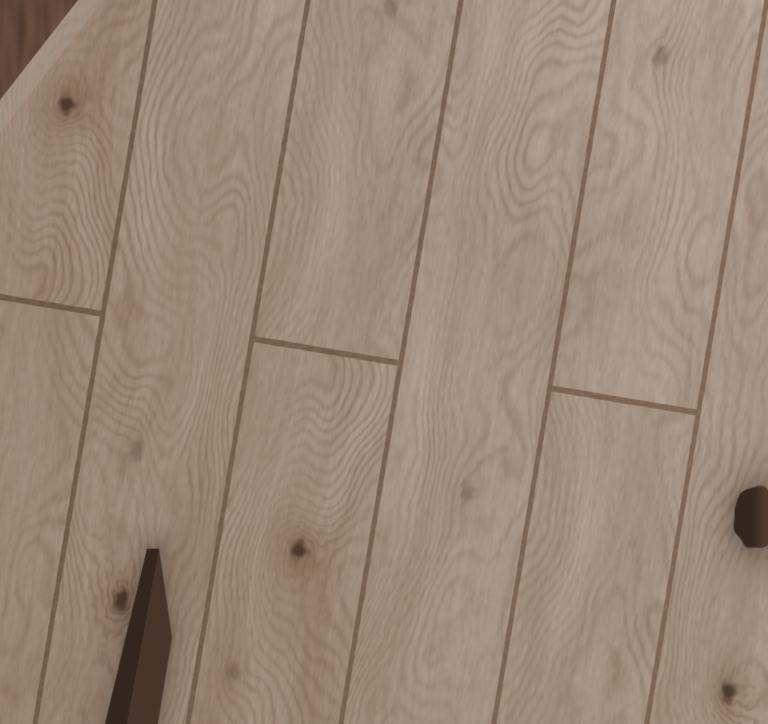
Write a WebGL 1 fragment shader that draws this texture.

```glsl
precision highp float;
uniform vec2 u_resolution;

#define TILT 0.1645
#define BOARD vec2(0.2084, 1.28)
#define ORIGIN vec2(0.0476, 0.582)
#define SEAM 0.0034
#define RINGS 62.0
#define GRAIN 0.30
#define BROWN vec3(0.50, 0.40, 0.32)
#define PALE vec3(0.705, 0.638, 0.578)
#define SEAM_COLOR vec3(0.45, 0.36, 0.285)
#define KNOT_COLOR vec3(0.25, 0.18, 0.14)
#define DARK vec3(0.20, 0.15, 0.12)
#define UMBER vec3(0.31, 0.23, 0.18)

vec2 hash2(vec2 p) {
  p = vec2(dot(p, vec2(127.1, 311.7)), dot(p, vec2(269.5, 183.3)));
  return fract(sin(p) * 43758.55);
}

float corner(vec2 cell, vec2 f, vec2 o) {
  return dot(hash2(cell + o) * 2.0 - 1.0, f - o);
}

// Gradient noise, about -0.7 to 0.7
float noise(vec2 p) {
  vec2 i = floor(p), f = p - i;
  vec2 w = f * f * f * (f * (f * 6.0 - 15.0) + 10.0);
  float low = mix(corner(i, f, vec2(0.0)), corner(i, f, vec2(1.0, 0.0)), w.x);
  float high = mix(corner(i, f, vec2(0.0, 1.0)), corner(i, f, vec2(1.0)), w.x);
  return mix(low, high, w.y);
}

float fill(float d) {
  float px = 1.0 / u_resolution.y;
  return 1.0 - smoothstep(-px, px, d);
}

// Signed distance to the line through a with outward normal n
float side(vec2 p, vec2 a, vec2 n) {
  return dot(p - a, normalize(n));
}

// One board: q is position from its centre line and its end
vec3 wood(vec2 q, float id, float light) {
  vec2 seed = hash2(vec2(id, 3.7)) * 40.0;
  float x = q.x / BOARD.x;
  float field = 0.9 * x + 1.3 * noise(vec2(x * 1.6, q.y * 3.2) + seed)
    + 0.22 * noise(vec2(x * 4.0, q.y * 9.0) + seed)
    + 0.03 * noise(vec2(x * 14.0, q.y * 40.0) + seed);

  // A main knot on some boards and a fainter one further along
  float hasKnot = step(mod(id + 1.0, 5.0), 1.5);
  float core = 0.0, halo = 0.0;
  for (int i = 0; i < 2; i++) {
    float k = float(i);
    vec2 jitter = hash2(vec2(id, k)) - 0.5;
    vec2 d = q - vec2(jitter.x * (0.03 + 0.08 * k), 0.268 + 0.2 * k + 0.03 * jitter.y);
    float strength = mix(hasKnot, 0.3, k);
    float r = length(d * vec2(1.0, 0.7)) + 0.007 * noise(d * 90.0 + seed);
    field += 0.8 * strength * exp(-r * 22.0);
    core += strength * (1.0 - smoothstep(0.003, 0.015, r));
    halo += strength * exp(-r * r * 1100.0);
  }

  // Growth rings, broad bands, fibres and pores
  float ring = pow(0.5 + 0.5 * sin(field * RINGS), 2.0);
  float ringMask = smoothstep(-0.3, 0.45, noise(vec2(x * 2.0, q.y * 4.0) + seed + 9.0));
  float fibre = noise(vec2(x * 24.0 + field * 3.0, q.y * 9.0) + seed);
  float pore = noise(vec2(x * 50.0, q.y * 65.0) + seed);
  float band = noise(vec2(x * 3.0 + field, q.y * 2.5) + seed + 20.0);
  float tone = light + 0.10 * (hash2(vec2(id, 8.0)).x - 0.5)
    + GRAIN * (0.9 * band + 0.6 * fibre + 0.5 * pore)
    - GRAIN * (ring - 0.35) * (0.2 + 0.8 * ringMask) - 0.4 * halo;
  return mix(mix(BROWN, PALE, tone), KNOT_COLOR, min(0.8 * core, 0.85));
}

void main() {
  vec2 p = gl_FragCoord.xy / u_resolution.y;
  float c = cos(TILT), s = sin(TILT);
  vec2 g = (vec2(c * p.x - s * p.y, s * p.x + c * p.y) - ORIGIN) / BOARD;

  // Staggered boards, alternate rows turned end for end
  float plank = floor(g.x);
  g.y += 0.5 * (1.0 - mod(plank, 2.0));
  float row = floor(g.y);
  vec2 cell = fract(g);
  vec2 q = vec2(cell.x - 0.5, mix(cell.y, 1.0 - cell.y, mod(row, 2.0))) * BOARD;

  // Light falls from the upper right
  float light = 0.64 + 0.28 * (p.x - 0.53) + 0.14 * (p.y - 0.5)
    + 0.12 * noise(p * 2.5 + 4.0);
  vec3 color = wood(q, plank + 2.0 * row, light);

  // Long seams and end joints
  vec2 edge = min(cell, 1.0 - cell) * BOARD;
  float wobble = 0.0008 * noise(p * 60.0);
  float seam = max(fill(edge.x - SEAM + wobble), fill(edge.y - SEAM * 1.2 + wobble));
  vec3 groove = SEAM_COLOR * (0.92 + 0.14 * p.x + 0.15 * noise(p * 130.0));
  color = mix(color, groove, 0.88 * seam);

  // Dark corner with a pale border
  float rim = side(p, vec2(0.0, 0.862), vec2(-0.138, 0.1077));
  color = mix(color, PALE * 0.92, 0.55 * fill(-rim - 0.028));
  vec3 shade = UMBER * (1.2 + 0.35 * noise(p * vec2(90.0, 14.0)));
  color = mix(color, shade, fill(-rim));

  // Standing post with two faces and a soft contact shadow
  float post = max(side(p, vec2(0.145, 0.0), vec2(-0.242, 0.058)), p.y - 0.242);
  post = max(post, side(p, vec2(0.2376, 0.12), vec2(0.122, 0.018)));
  post = max(post, side(p, vec2(0.2376, 0.12), vec2(0.12, -0.0196)));
  float face = fill(side(p, vec2(0.175, 0.0), vec2(0.242, -0.0446)));
  color *= 1.0 - 0.2 * exp(-max(post, 0.0) * 60.0);
  color = mix(color, mix(UMBER * 0.9, DARK, face), fill(post));

  // Dark foot at the right edge
  float foot = (length((p - vec2(1.045, 0.285)) / vec2(0.031, 0.044)) - 1.0) * 0.031;
  foot += 0.006 * noise(p * 40.0);
  color *= 1.0 - 0.25 * exp(-max(foot, 0.0) * 50.0);
  color = mix(color, mix(DARK, UMBER, smoothstep(1.035, 1.06, p.x)), fill(foot));

  gl_FragColor = vec4(color, 1.0);
}
```
